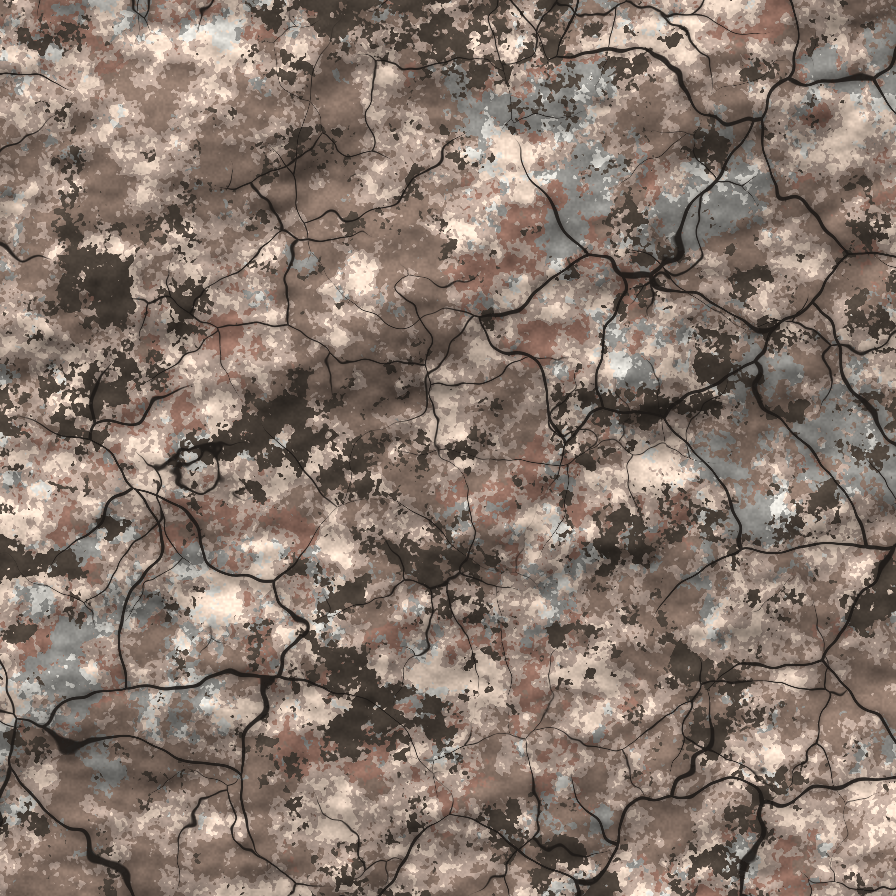
A Shadertoy shader for this texture:

```glsl
// Weathered, cracked rock: speckled tan, brown and grey mineral grains,
// shaded by a folded height field and split by two networks of dark cracks
// taken from the cell borders of a warped Voronoi diagram.

#define GRAIN_FREQ 24.0
#define GRAIN_GAIN 0.8
#define GRAIN_EDGE 0.14
#define RELIEF_FREQ 4.0
#define RELIEF_DEPTH 0.62
#define MAIN_CELLS 5.6
#define MAIN_WIDTH 0.0022
#define FINE_CELLS 9.0
#define FINE_WIDTH 0.0013
#define CRACK_WARP 0.12

const vec3 BROWN     = vec3(0.48, 0.405, 0.36);
const vec3 TAN       = vec3(0.64, 0.565, 0.52);
const vec3 PALE      = vec3(0.83, 0.75, 0.685);
const vec3 RUST      = vec3(0.53, 0.40, 0.35);
const vec3 GREY      = vec3(0.51, 0.505, 0.49);
const vec3 PALE_GREY = vec3(0.76, 0.75, 0.725);
const vec3 DARK      = vec3(0.28, 0.245, 0.215);
const vec3 CRACK     = vec3(0.115, 0.10, 0.09);

const mat2 OCTAVE_TURN = mat2(1.6, 1.2, -1.2, 1.6);

vec2 hash2(vec2 p) {
    vec3 q = fract(p.xyx * vec3(0.1031, 0.1030, 0.0973));
    q += dot(q, q.yzx + 33.33);
    return fract((q.xx + q.yz) * q.zy);
}

float valueNoise(vec2 p) {
    vec2 i = floor(p), f = fract(p);
    f = f * f * (3.0 - 2.0 * f);
    float low  = mix(hash2(i).x, hash2(i + vec2(1, 0)).x, f.x);
    float high = mix(hash2(i + vec2(0, 1)).x, hash2(i + vec2(1, 1)).x, f.x);
    return mix(low, high, f.y) - 0.5;
}

// Layered noise scaled to zero mean and unit deviation
float fbm(vec2 p, int octaves, float gain) {
    float sum = 0.0, amp = 1.0, power = 0.0;
    for (int k = 0; k < octaves; k++) {
        sum += amp * valueNoise(p);
        power += amp * amp;
        amp *= gain;
        p = OCTAVE_TURN * p + 17.3;
    }
    return sum / (0.215 * sqrt(power));
}

float grains(vec2 p, float seed) {
    return fbm(p * GRAIN_FREQ + seed, 5, GRAIN_GAIN);
}

float above(float level, float value) {
    return smoothstep(level - GRAIN_EDGE, level + GRAIN_EDGE, value);
}

// Distance to the nearest Voronoi border, in cells
float borderDistance(vec2 p) {
    vec2 cell = floor(p), f = fract(p), nearCell = vec2(0), nearest = vec2(0);
    float best = 9.0;
    for (int y = -1; y <= 1; y++)
    for (int x = -1; x <= 1; x++) {
        vec2 g = vec2(x, y), r = g + hash2(cell + g) - f;
        if (dot(r, r) < best) { best = dot(r, r); nearest = r; nearCell = g; }
    }
    float border = 9.0;
    for (int y = -2; y <= 2; y++)
    for (int x = -2; x <= 2; x++) {
        vec2 g = nearCell + vec2(x, y), r = g + hash2(cell + g) - f;
        vec2 gap = r - nearest;
        if (dot(gap, gap) > 1e-5)
            border = min(border, dot(0.5 * (nearest + r), normalize(gap)));
    }
    return border;
}

// Wandering crack lines that swell, taper and fade out, with a soft rim
float cracks(vec2 p, float cells, float width, float keep) {
    vec2 q = p * cells + 40.0;
    float strength = smoothstep(-1.0, 0.7, fbm(q * 0.8 + 7.0, 2, 0.5) + keep);
    q += CRACK_WARP * vec2(fbm(q * 1.3, 4, 0.45), fbm(q * 1.3 + 31.0, 4, 0.45));
    float d = borderDistance(q) / cells;
    float w = width * strength, soft = 0.8 / iResolution.y;
    float line = (1.0 - smoothstep(w - soft, w + soft, d)) * smoothstep(0.0, 0.3, strength);
    float rim = 0.4 * strength * exp(-d / (2.5 * width));
    return max(0.92 * line, rim);
}

float height(vec2 p) {
    return fbm(p * RELIEF_FREQ * vec2(0.8, 1.25) + 3.7, 6, 0.53);
}

void mainImage(out vec4 fragColor, in vec2 fragCoord) {
    vec2 p = fragCoord / iResolution.y;

    // Broad zones of rust, grey lichen and dark staining
    float rustZone = fbm(p * 5.0 + 11.0, 4, 0.6);
    float greyZone = fbm(p * 4.0 + 23.0, 4, 0.6);
    float darkZone = fbm(p * 6.0 + 57.0, 3, 0.6);

    // Mineral grains
    float tone = grains(p, 5.0) + 0.25 * rustZone;
    float lichen = grains(p, 71.0) + 0.9 * greyZone;
    float speck = grains(p, 133.0) + 0.45 * darkZone;
    vec3 color = mix(BROWN, RUST, above(0.5, rustZone + 0.4 * lichen));
    color = mix(color, TAN, above(-0.25, tone));
    color = mix(color, PALE, above(0.95, tone));
    color = mix(color, mix(GREY, PALE_GREY, above(0.6, tone)), above(1.05, lichen));

    // Relief lit from the upper left, with darker grains in the hollows
    float relief = height(p) - height(p + vec2(-0.007, 0.011));
    color = mix(color, DARK, above(1.35, speck - 0.7 * relief));
    color *= clamp(1.0 + RELIEF_DEPTH * relief, 0.5, 1.25);
    color *= 1.0 + 0.12 * valueNoise(p * 420.0);

    // Main and fine crack networks
    float crack = max(cracks(p, MAIN_CELLS, MAIN_WIDTH, 0.5),
                      cracks(p + 2.3, FINE_CELLS, FINE_WIDTH, -0.75));
    fragColor = vec4(mix(color, CRACK, crack), 1.0);
}
```
